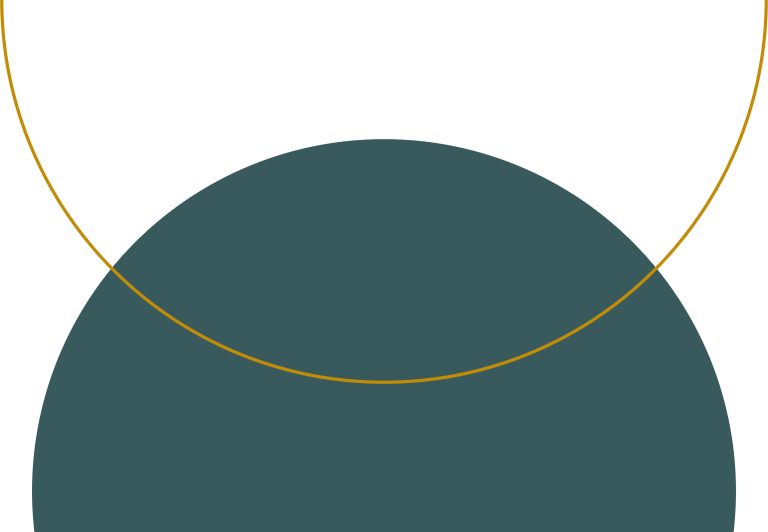
Reproduce this background procedurally as a WebGL 2 fragment shader.

```glsl
#version 300 es
precision highp float;

uniform vec2 u_resolution;
out vec4 fragColor;

// Lengths are in canvas widths; centres are measured from the top middle.
const vec3 PAPER = vec3(1.0);
const vec3 TEAL = vec3(0.224, 0.353, 0.361);
const vec3 GOLD = vec3(0.755, 0.55, 0.03);
const vec2 DISC_CENTER = vec2(0.0, -0.6395);
const float DISC_RADIUS = 0.4583;
const vec2 RING_CENTER = vec2(0.0, 0.0);
const float RING_RADIUS = 0.4977;
const float RING_HALF_WIDTH = 0.0021;

float circleDistance(vec2 p, vec2 center, float radius) {
    return length(p - center) - radius;
}

// Coverage of a shape with a one-pixel soft edge.
float coverage(float distance, float pixel) {
    return clamp(0.5 - distance / pixel, 0.0, 1.0);
}

void main() {
    float pixel = 1.0 / u_resolution.x;
    vec2 topMiddle = vec2(0.5 * u_resolution.x, u_resolution.y);
    vec2 p = (gl_FragCoord.xy - topMiddle) * pixel;

    // Filled disc rising from the bottom edge
    float disc = circleDistance(p, DISC_CENTER, DISC_RADIUS);
    vec3 color = mix(PAPER, TEAL, coverage(disc, pixel));

    // Thin ring hanging from the top edge
    float ring = abs(circleDistance(p, RING_CENTER, RING_RADIUS)) - RING_HALF_WIDTH;
    color = mix(color, GOLD, coverage(ring, pixel));

    fragColor = vec4(color, 1.0);
}
```
